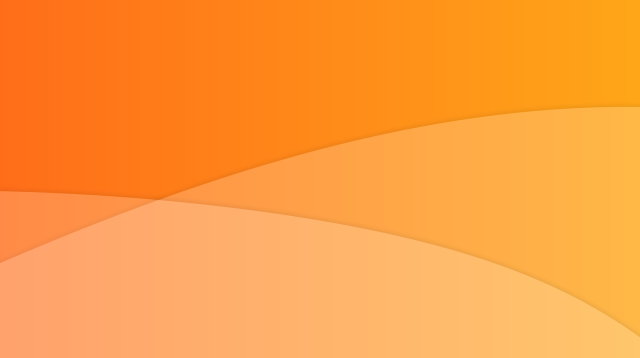
Give the GLSL for this background, as a Shadertoy shader.

```glsl
// Warm orange backdrop with two translucent white hills that cross at the left.
// A horizontal gradient is veiled by each hill in turn; each hill is a smooth
// polynomial height curve with a soft shadow cast just outside its rim.

const vec3 LEFT_ORANGE = vec3(1.0, 0.428, 0.100);
const vec3 RIGHT_AMBER = vec3(1.0, 0.650, 0.095);
const float VEIL_OPACITY = 0.20;
const float SHADOW_OPACITY = 0.065;
const float SHADOW_WIDTH = 0.018;   // in canvas heights
const float SLOPE_STEP = 0.002;     // in canvas widths

// Hill climbing from lower left to a crest near the right edge
float risingHill(float x) {
    float d = 0.98 - x;
    return 0.7015 - d * d * (0.575 - 0.123 * abs(d));
}

// Hill starting level at the left and dropping ever faster
float fallingHill(float x) {
    float x2 = x * x;
    return 0.466 - 0.04 * x - 0.24 * x2 - 0.128 * x2 * x2 * x2;
}

// Approximate distance above a curve, in canvas heights
float rimDistance(float y, float height, float before, float after) {
    float aspect = iResolution.x / iResolution.y;
    float slope = (after - before) / (2.0 * SLOPE_STEP * aspect);
    return (y - height) / sqrt(1.0 + slope * slope);
}

// Soft shadow outside the rim, white veil inside it
vec3 addVeil(vec3 color, float dist) {
    float pixel = 1.0 / iResolution.y;
    float inside = 1.0 - smoothstep(-0.7 * pixel, 0.7 * pixel, dist);
    float fade = 1.0 - smoothstep(-SHADOW_WIDTH, SHADOW_WIDTH, dist);
    float shadow = 2.0 * SHADOW_OPACITY * fade * (1.0 - inside);
    return mix(color * (1.0 - shadow), vec3(1.0), VEIL_OPACITY * inside);
}

void mainImage(out vec4 fragColor, in vec2 fragCoord) {
    vec2 uv = fragCoord / iResolution.xy;
    float before = uv.x - SLOPE_STEP;
    float after = uv.x + SLOPE_STEP;

    // Background gradient
    vec3 color = mix(LEFT_ORANGE, RIGHT_AMBER, uv.x);

    // Overlapping hills
    color = addVeil(color, rimDistance(uv.y, risingHill(uv.x),
                                       risingHill(before), risingHill(after)));
    color = addVeil(color, rimDistance(uv.y, fallingHill(uv.x),
                                       fallingHill(before), fallingHill(after)));

    fragColor = vec4(color, 1.0);
}
```
